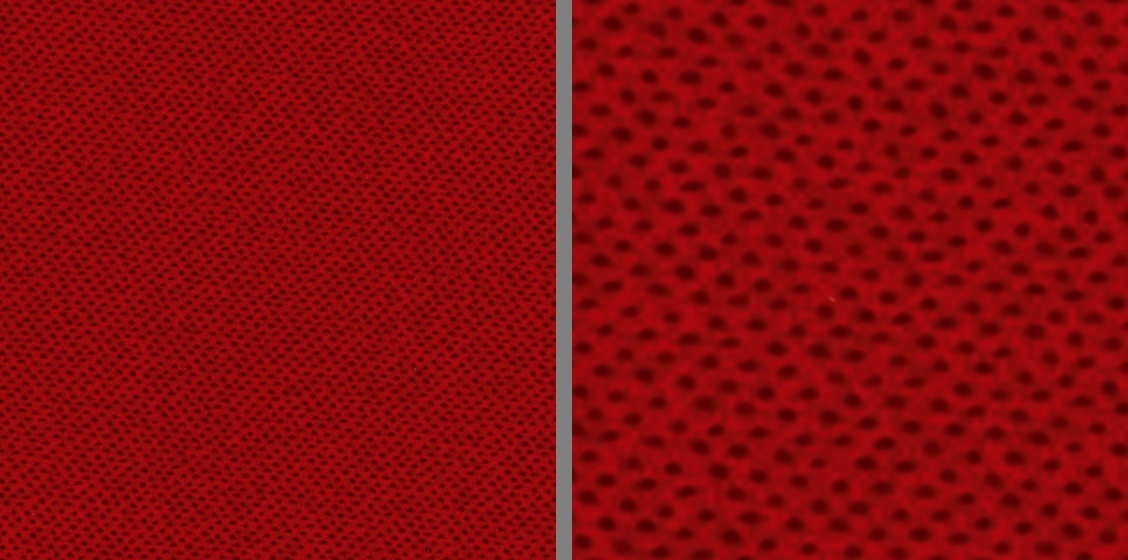
Left: the whole. Right: its middle third, enlarged.
Write a Shadertoy shader that draws this texture.

```glsl
// Red knitted mesh cloth: staggered rows of small dark holes, fuzzy yarn and stray lint.

const vec2 REPEATS = vec2(40.0, 78.0);    // holes across, staggered rows down
const vec2 HOLE_RADII = vec2(0.25, 0.34); // in units of one cell
const float KNIT_ANGLE = 0.12;            // rows fall to the right, in radians

const vec3 YARN_SHADE = vec3(0.465, 0.045, 0.035);
const vec3 YARN_LIGHT = vec3(0.67, 0.035, 0.055);
const vec3 HOLE_DARK = vec3(0.32, 0.0, 0.0);
const vec3 LINT = vec3(0.72, 0.30, 0.25);

float hash(vec2 p) {
    vec3 q = fract(vec3(p.xyx) * 0.1031);
    q += dot(q, q.yzx + 33.33);
    return fract((q.x + q.y) * q.z);
}

vec2 hash2(vec2 p) {
    return vec2(hash(p + 17.3), hash(p + 71.9));
}

vec2 rotate(vec2 p, float angle) {
    float c = cos(angle), s = sin(angle);
    return vec2(c * p.x - s * p.y, s * p.x + c * p.y);
}

float valueNoise(vec2 p) {
    vec2 i = floor(p), f = fract(p);
    f = f * f * (3.0 - 2.0 * f);
    float low = mix(hash(i), hash(i + vec2(1, 0)), f.x);
    float high = mix(hash(i + vec2(0, 1)), hash(i + vec2(1, 1)), f.x);
    return mix(low, high, f.y);
}

// Strongest hole coverage at p: x is the core, y the shaded rim.
vec2 holes(vec2 p, vec2 radii, float blur) {
    vec2 cover = vec2(0.0);
    float row = floor(p.y);
    for (int j = -1; j <= 1; j++) {
        float r = row + float(j);
        float shift = 0.5 * mod(r, 2.0);
        float column = floor(p.x - shift);
        for (int i = -1; i <= 1; i++) {
            vec2 id = vec2(column + float(i), r);
            vec2 rnd = hash2(id);
            vec2 jitter = (rnd - 0.5) * vec2(0.2, 0.26);
            vec2 d = p - id - vec2(0.5 + shift, 0.5) - jitter;
            d.y += d.x * (0.6 * rnd.x - 0.35);         // uneven slant
            d.x *= 1.0 + 0.5 * clamp(d.y, -0.4, 0.4);  // flatter lower lip
            vec2 size = radii * mix(vec2(0.85), vec2(1.15), rnd.yx);
            float e = length(d / size);
            float depth = mix(0.7, 1.0, hash(id + 5.7));
            float core = depth * (1.0 - smoothstep(0.3 - blur, 1.3 + blur, e));
            float rim = 1.0 - smoothstep(0.6, 2.1, e);
            cover = max(cover, vec2(core, rim));
        }
    }
    return cover;
}

// Sparse short flecks, one candidate per grid cell.
float lint(vec2 uv, float cells, float chance) {
    vec2 p = uv * cells, id = floor(p);
    vec2 rnd = hash2(id + 140.0);
    vec2 d = fract(p) - mix(vec2(0.25), vec2(0.75), rnd);
    d = rotate(d, 6.2832 * rnd.x);
    float fleck = 1.0 - smoothstep(0.3, 1.2, length(d / vec2(0.12, 0.06)));
    return fleck * step(hash(id + 9.1), chance);
}

void mainImage(out vec4 fragColor, in vec2 fragCoord) {
    vec2 uv = fragCoord / iResolution.xy;

    // Tilted, gently uneven knit grid, offset to keep cell ids positive
    vec2 drift = vec2(valueNoise(uv * 5.0), valueNoise(uv * 5.0 + 31.0)) - 0.5;
    vec2 p = (rotate(uv - 0.5, KNIT_ANGLE) + 1.0) * REPEATS + drift * vec2(0.4, 0.6);
    float blur = 0.5 * REPEATS.y / iResolution.y;
    vec2 hole = holes(p, HOLE_RADII, min(blur, 0.1));

    // Yarn: fine fuzz, stitch-sized mottling and faint cloth shading
    float fuzz = valueNoise(uv * 240.0) - 0.5;
    float stitch = valueNoise(p * vec2(3.0, 1.5) + 40.0) - 0.5;
    float broad = valueNoise(uv * 3.0 + 8.0) - 0.5;
    float edgeLight = 0.15 * dot(uv - 0.5, uv - 0.5);
    float light = 0.72 + 0.75 * fuzz + 0.3 * stitch + 0.05 * broad + edgeLight;
    light -= 0.42 * hole.y;

    vec3 color = mix(YARN_SHADE, YARN_LIGHT, clamp(light, 0.0, 1.0));
    color = mix(color, HOLE_DARK, hole.x);
    color = mix(color, LINT, 0.5 * lint(uv, 42.0, 0.012));
    fragColor = vec4(color, 1.0);
}
```
